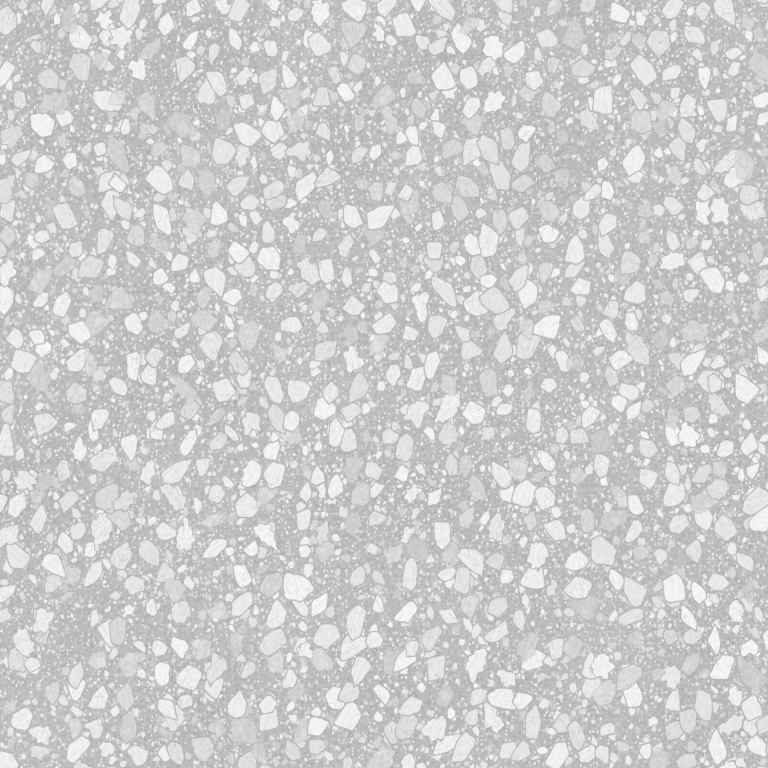
Reproduce this texture procedurally as a three.js fragment shader.

```glsl
// Pale terrazzo: angular white stone chips of four sizes in grainy grey cement.
// Each layer scatters jittered convex polygons on a grid, painted from the
// finest specks up to the large chips, with gradient noise for all surfaces.

varying vec2 vUv;

const float TAU = 6.2831853;

// Greys
const float CEMENT = 0.738;
const float CHIP_DARK = 0.835;
const float CHIP_LIGHT = 0.955;

// Cells across the canvas for each chip size
const float LARGE_GRID = 27.0;
const float MEDIUM_GRID = 52.0;
const float SMALL_GRID = 105.0;
const float SPECK_GRID = 200.0;

// Chip shape
const float SIDES = 6.0;
const float MAX_STRETCH = 1.36;
const float LEAN = -0.12;         // mean tilt of the long axis from vertical
const float LEAN_SPREAD = 1.9;    // range of tilts in radians
const float EDGE = 0.0011;        // half width of the soft outline
const float GAP = 0.045;          // cement rim around a chip, in cells
const float FADED_SHARE = 0.2;    // chips lying under a film of cement

vec3 hash3(vec2 p) {
  vec3 q = fract(p.xyx * vec3(0.1031, 0.1030, 0.0973));
  q += dot(q, q.yxz + 33.33);
  return fract((q.xxy + q.yzz) * q.zyx);
}

float cornerSlope(vec2 cell, vec2 offset) {
  float angle = TAU * hash3(cell).x;
  return dot(vec2(cos(angle), sin(angle)), offset);
}

// Gradient noise, roughly -0.7 to 0.7
float gradientNoise(vec2 p) {
  vec2 i = floor(p), f = fract(p);
  vec2 u = f * f * f * (f * (f * 6.0 - 15.0) + 10.0);
  vec2 e = vec2(1.0, 0.0);
  float low = mix(cornerSlope(i, f), cornerSlope(i + e, f - e), u.x);
  float high = mix(cornerSlope(i + e.yx, f - e.yx),
                   cornerSlope(i + e.xx, f - e.xx), u.x);
  return mix(low, high, u.y);
}

float smoothMax(float a, float b, float k) {
  float h = max(k - abs(a - b), 0.0) / k;
  return max(a, b) + 0.25 * h * h * k;
}

// Signed distance to an irregular polygon with slightly worn corners
float chipDistance(vec2 p, float radius, vec2 seed) {
  float d = -radius;
  for (float i = 0.0; i < SIDES; i++) {
    vec3 h = hash3(seed + 17.3 * (i + 1.0));
    float angle = (i + 0.8 * (h.x - 0.5)) * TAU / SIDES;
    float side = dot(p, vec2(cos(angle), sin(angle)));
    d = smoothMax(d, side - radius * mix(0.68, 1.18, h.y), 0.22 * radius);
  }
  return d;
}

// Paints one layer of chips over the shade below
float paintChips(float shade, float cement, vec2 uv, float grid,
                 float share, vec2 radii, float wear) {
  vec2 cell = floor(uv * grid);
  for (float y = -1.0; y <= 1.0; y++) {
    for (float x = -1.0; x <= 1.0; x++) {
      vec2 id = cell + vec2(x, y) + grid * 3.0;
      vec3 place = hash3(id), form = hash3(id + 71.7), look = hash3(id + 143.1);
      vec2 p = uv * grid - cell - vec2(x, y) - mix(vec2(0.12), vec2(0.88), place.xy);
      if (place.z > share || dot(p, p) > 0.9) continue;

      // Turn and stretch along the chip's own axis
      float tilt = LEAN + LEAN_SPREAD * (form.x - 0.5);
      float c = cos(tilt), s = sin(tilt);
      float stretch = mix(1.0, MAX_STRETCH, form.y);
      p = vec2(c * p.x + s * p.y, c * p.y - s * p.x) * vec2(stretch, 1.0 / stretch);

      // Chipped outline; a few stones are badly broken
      float rough = gradientNoise(uv * 130.0 + look.xy * 40.0);
      float broken = mix(0.0012, 0.006, step(0.84, look.z));
      float d = chipDistance(p, mix(radii.x, radii.y, form.z), id) / grid;
      d += wear * broken * rough;

      // Stone face: streaks along the axis and thin dark cracks
      float streak = gradientNoise(p * vec2(9.0, 4.0) + look.xy * 90.0);
      float vein = abs(gradientNoise(p * vec2(3.6, 2.2) + look.yz * 60.0));
      float crack = (1.0 - smoothstep(0.0, 0.045, vein)) * step(0.5, look.y);
      float face = mix(CHIP_DARK, CHIP_LIGHT, sqrt(look.x));
      face += wear * (0.045 * streak - 0.075 * crack);

      float film = look.y < FADED_SHARE ? 0.5 : 1.0;
      float rim = 1.0 - smoothstep(-EDGE, EDGE, d - GAP / grid);
      float body = 1.0 - smoothstep(-EDGE, EDGE, d);
      shade = mix(shade, cement - 0.012, rim * film);
      shade = mix(shade, face, body * film);
    }
  }
  return shade;
}

void main() {
  // Cement: broad clouds, mottling and fine grain
  float cloud = gradientNoise(vUv * 7.0);
  float grain = gradientNoise(vUv * 230.0 + 9.0);
  float cement = CEMENT + 0.022 * cloud + 0.03 * gradientNoise(vUv * 75.0) + 0.07 * grain;

  // Chips from finest to largest; specks gather in loose drifts
  float drift = gradientNoise(vUv * 14.0 + 31.0);
  float shade = paintChips(cement, cement, vUv, SPECK_GRID, 0.4 + 0.35 * drift, vec2(0.16, 0.38), 0.0);
  shade = paintChips(shade, cement, vUv, SMALL_GRID, 0.36, vec2(0.14, 0.36), 0.3);
  shade = paintChips(shade, cement, vUv, MEDIUM_GRID, 0.5, vec2(0.17, 0.38), 0.7);
  shade = paintChips(shade, cement, vUv, LARGE_GRID, 0.93, vec2(0.23, 0.43), 1.0);

  // Fine tooth over the whole polished face
  shade += 0.022 * gradientNoise(vUv * 190.0 + 57.0);
  gl_FragColor = vec4(vec3(shade), 1.0);
}
```
